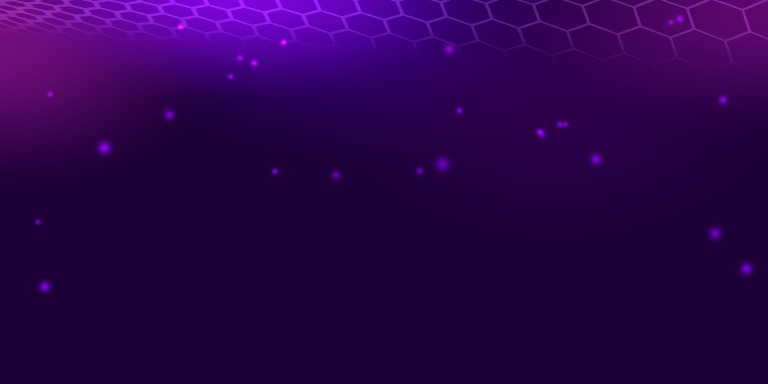
A Shadertoy shader for this background:

```glsl
float hash(float n) {
    return fract(sin(n * 127.1 + 3.7) * 4375.85);
}

// Soft elliptical falloff: 1 at the centre, 0 at the radius
float glow(vec2 p, vec2 centre, vec2 radius) {
    return 1.0 - smoothstep(0.0, 1.0, length((p - centre) / radius));
}

// Distance to the nearest edge in a grid of hexagons of width 1
float hexEdge(vec2 p) {
    vec2 period = vec2(1.0, 1.732);
    vec2 a = mod(p, period) - 0.5 * period;
    vec2 b = mod(p - 0.5 * period, period) - 0.5 * period;
    vec2 cell = abs(dot(a, a) < dot(b, b) ? a : b);
    return 0.5 - max(cell.x, dot(cell, vec2(0.5, 0.866)));
}

// Hexagon mesh along the top, shrinking towards the left
float mesh(vec2 p, float pixel) {
    float depth = 1.0 - p.y;
    float rowHeight = 0.012 + 0.037 * p.x;
    vec2 grid = vec2(log(0.07 + 0.04 * p.x) / 0.04, 0.866 * (depth + 0.03) / rowHeight);
    grid.x -= 0.22 * grid.y;
    float width = max(0.035, 1.2 * pixel / rowHeight);
    float line = 1.0 - smoothstep(0.3 * width, width, hexEdge(grid));
    float reach = 0.10 + 0.055 * p.x;
    return line * (1.0 - smoothstep(0.25 * reach, reach, depth));
}

// Scattered points of light, pinker near the top
vec3 sparks(vec2 p) {
    vec3 light = vec3(0.0);
    for (int i = 0; i < 26; i++) {
        float id = float(i);
        vec2 centre = vec2(2.0 * fract(0.618 * id + 0.12 * hash(id)),
                           0.18 + 0.78 * sqrt(hash(id + 40.0)));
        float radius = mix(0.007, 0.017, pow(hash(id + 80.0), 3.0));
        vec2 offset = (p - centre) / radius;
        float falloff = exp(-dot(offset, offset));
        float pink = smoothstep(0.72, 0.95, centre.y) * (1.0 - smoothstep(0.8, 1.9, centre.x));
        vec3 tint = mix(vec3(0.40, 0.01, 0.70), vec3(0.75, 0.06, 0.60), pink);
        light += tint * falloff * mix(0.6, 1.0, hash(id + 120.0));
    }
    return light;
}

void mainImage(out vec4 fragColor, in vec2 fragCoord) {
    vec2 p = fragCoord / iResolution.y;
    p.x *= 2.0 * iResolution.y / iResolution.x;

    // Dark ground with broad coloured glows
    vec3 color = vec3(0.11, 0.0, 0.215);
    color = mix(color, vec3(0.18, 0.0, 0.30), glow(p, vec2(1.45, 0.78), vec2(0.75, 0.50)));
    color = mix(color, vec3(0.23, 0.0, 0.52), glow(p, vec2(0.88, 1.0), vec2(0.72, 0.46)));
    color = mix(color, vec3(0.45, 0.05, 0.49), glow(p, vec2(0.0, 0.89), vec2(0.64, 0.42)));
    color = mix(color, vec3(0.37, 0.03, 0.44), glow(p, vec2(2.0, 0.96), vec2(0.74, 0.34)));
    color = mix(color, vec3(0.52, 0.02, 0.90), glow(p, vec2(0.60, 1.05), vec2(0.70, 0.34)));

    // Mesh and sparks
    color += vec3(0.17, 0.12, 0.19) * mesh(p, 1.0 / iResolution.y);
    color += sparks(p);

    fragColor = vec4(min(color, 1.0), 1.0);
}
```
